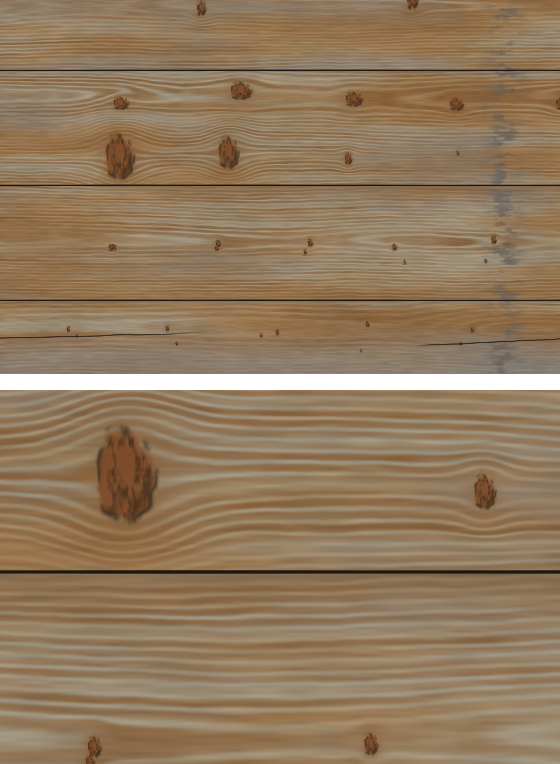
Top, the full canvas; bottom, a detail of the centre.
Reproduce this texture procedurally as a WebGL 2 fragment shader.

```glsl
#version 300 es
precision highp float;
// Four weathered pine planks with fine wavy grain, knots, cracks and dark seams.
uniform vec2 u_resolution;
out vec4 fragColor;

const float PLANK = 0.3075, FIRST_SEAM = 0.197;
const vec3 HONEY = vec3(0.61, 0.495, 0.35);
const vec3 PALE = vec3(0.61, 0.57, 0.49);
const vec3 LATEWOOD = vec3(0.50, 0.345, 0.195);
const vec3 GREY = vec3(0.51, 0.48, 0.45);
const vec3 KNOT_RED = vec3(0.48, 0.28, 0.15);
const vec3 DARK = vec3(0.14, 0.11, 0.075);

float hash(vec2 p) {
  return fract(sin(dot(p, vec2(127.1, 311.7))) * 43758.5453);
}

float noise(vec2 p) {
  vec2 i = floor(p), f = fract(p);
  f = f * f * (3.0 - 2.0 * f);
  return mix(mix(hash(i), hash(i + vec2(1, 0)), f.x),
             mix(hash(i + vec2(0, 1)), hash(i + vec2(1, 1)), f.x), f.y);
}

float fbm(vec2 p) {
  float sum = 0.0, gain = 0.533;
  for (int i = 0; i < 4; i++) {
    sum += gain * noise(p);
    p = p * 2.03 + 17.3;
    gain *= 0.5;
  }
  return sum;
}

// Knot row of a plank: first x, spacing, relative height, radius.
vec4 knotRow(float plank) {
  if (plank > 1.5) return vec4(0.52, 0.60, 0.56, 0.022);
  if (plank > 0.5) return vec4(0.33, 0.30, 0.77, 0.022);
  if (plank > -0.5) return vec4(0.32, 0.25, 0.52, 0.011);
  return vec4(0.20, 0.26, 0.76, 0.007);
}

// Centre (xy) and radii (zw) of one knot, in plank coordinates.
vec4 knotAt(float plank, float index, bool knotty) {
  vec4 row = knotRow(plank);
  float whorl = mod(index, 5.0), tier = floor(index / 5.0);
  float h = hash(vec2(plank + 9.0, index));
  float x = row.x + row.y * whorl + (hash(vec2(index, plank + 3.0)) - 0.5) * 0.05;
  float y = row.z - tier * (knotty ? 0.55 : 0.13) + (h - 0.5) * 0.14;
  float size = row.w * mix(0.7, 1.1, h) * (1.0 - 0.5 * tier);
  if (knotty && tier > 0.5) size = max(0.058 * exp2(-0.5 * whorl * whorl), 0.005);
  if (plank > 1.5) size *= 1.001 - tier;
  return vec4(x, y * PLANK, size * (knotty && tier < 0.5 ? 1.15 : 0.62), size);
}

// Tapering split between two points.
float crack(vec2 p, vec2 a, vec2 b, float pixel) {
  float t = (p.x - a.x) / (b.x - a.x);
  float wobble = 0.008 * (fbm(vec2(p.x * 9.0, a.y * 50.0)) - 0.5);
  float d = abs(p.y - mix(a.y, b.y, t) - wobble);
  float along = smoothstep(0.0, 0.1, t) * (1.0 - smoothstep(0.7, 1.0, t));
  return along * (1.0 - smoothstep(0.0004, 0.0012 + 0.6 * pixel, d));
}

// Colour of growth rings around a plank's heart line.
vec3 woodGrain(vec2 p, float plank, float bend, float weather) {
  float seed = plank * 13.7;
  float d = p.y - knotRow(plank).z * PLANK + bend;
  d += 0.014 * (noise(vec2(p.x * 3.0 + seed, p.y * 9.0)) - 0.5);
  d += 0.005 * (fbm(vec2(p.x * 14.0, p.y * 36.0 + seed)) - 0.5);
  float taper = 0.01 + 0.05 * noise(vec2(p.x * 2.6 + seed, seed));
  float ring = 110.0 * sqrt(d * d + taper * taper);

  // Narrow latewood lines, broken up along their length.
  float phase = 6.2832 * ring;
  float line = 0.5 + 0.5 * sin(phase + 0.7 * cos(phase));
  line = mix(line * (0.4 + 0.6 * line), 0.45, smoothstep(0.5, 1.0, fwidth(ring)));
  line *= mix(0.15, 1.05, noise(vec2(p.x * 3.0 + seed, ring * 0.8)));
  line *= mix(0.7, 1.15, noise(vec2(p.x * 28.0, ring * 2.0)));

  // Broad pale, orange and dull zones drawn out along the plank.
  float tone = fbm(vec2(p.x * 1.7 + seed, p.y * 16.0));
  float dull = fbm(vec2(p.x * 2.3 - seed, p.y * 11.0 + 5.0));
  float heart = plank < 0.5 ? exp(-pow((p.y - 0.13) / 0.055, 2.0)) : 0.0;
  vec3 color = mix(HONEY, PALE, min(smoothstep(0.42, 0.72, tone) + 0.5 * heart, 1.0));
  color = mix(color, LATEWOOD, 0.42 * (1.0 - smoothstep(0.25, 0.5, tone)));
  color = mix(color, LATEWOOD, 0.9 * line);
  color = mix(color, GREY, min(weather + 0.45 * smoothstep(0.45, 0.75, dull), 0.85));
  float fibre = noise(vec2(p.x * 34.0, p.y * 330.0 + seed)) - 0.5;
  return color * (1.0 + 0.11 * fibre + 0.12 * (fbm(p * vec2(5, 12) + seed) - 0.5));
}

void main() {
  vec2 p = gl_FragCoord.xy / u_resolution.y;
  float pixel = 1.0 / u_resolution.y;
  float plank = floor((p.y - FIRST_SEAM) / PLANK);
  vec2 local = vec2(p.x, p.y - FIRST_SEAM - plank * PLANK);
  bool knotty = plank == 1.0;

  // Knots push the grain aside; the closest one is shaded.
  float bend = 0.0, nearest = 1e3, size = 1.0;
  vec2 knotUv = vec2(0);
  for (int i = 0; i < 10; i++) {
    vec4 knot = knotAt(plank, float(i), knotty);
    vec2 uv = (local - knot.xy) / knot.zw, reach = uv / vec2(2.4, 1.9);
    bend -= 0.8 * uv.y * knot.w * exp(-dot(reach, reach));
    if (length(uv) < nearest) {
      nearest = length(uv);
      knotUv = uv;
      size = knot.z;
    }
  }

  // Grey weathering on the lowest plank and a stain near the right.
  float weather = plank < -0.5 ? 0.65 * (1.0 - smoothstep(0.13, 0.25, local.y)) : 0.0;
  float stain = exp(-pow((p.x - 1.35) / 0.045, 2.0)) * smoothstep(0.45, 0.7, fbm(p * vec2(30, 70)));
  vec3 color = woodGrain(local, plank, bend, weather + 0.6 * stain) * (1.0 - 0.18 * stain);

  // Knot halo, mottled core and broken dark rim.
  float r = nearest + 0.6 * (fbm(knotUv * 1.8 + plank * 5.0) - 0.5);
  float soft = 0.1 + 0.6 * pixel / size;
  color = mix(color, LATEWOOD, 0.6 * exp(-1.5 * max(r - 0.8, 0.0)));
  vec3 core = mix(KNOT_RED, DARK, 0.65 * smoothstep(0.45, 0.8, fbm(knotUv * vec2(5, 3) + 8.0)));
  color = mix(color, core, 0.85 * (1.0 - smoothstep(0.85 - soft, 0.95 + soft, r)));
  float rim = exp(-pow((r - 0.95) / soft, 2.0)) * smoothstep(0.3, 0.65, noise(knotUv * 2.5 + 3.0));
  color = mix(color, DARK, 0.6 * rim);

  // Long splits along the grain.
  float splits = crack(p, vec2(-0.1, 0.092), vec2(0.6, 0.113), pixel);
  splits = max(splits, crack(p, vec2(1.1, 0.076), vec2(1.75, 0.106), pixel));
  color = mix(color, DARK, 0.8 * splits);

  // Seams with a worn edge below each one.
  float below = PLANK - local.y, gap = min(local.y, below);
  color = mix(color, GREY * 0.8, 0.5 * exp(-below / 0.006));
  float seam = 0.0012 + 0.0006 * noise(vec2(p.x * 6.0, 2.0));
  color = mix(color, DARK * 0.8, 1.0 - smoothstep(seam * 0.5, seam + 0.6 * pixel, gap));
  fragColor = vec4(color * 1.02, 1.0);
}
```
